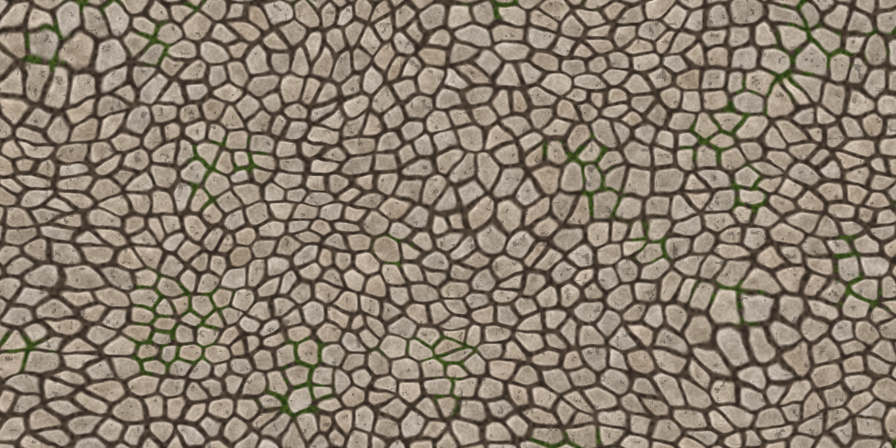
Give the GLSL for this texture, as a Shadertoy shader.

```glsl
// Irregular beige cobblestone paving with dark earth joints and a little moss.

float hash(vec2 p) {
    vec3 q = fract(p.xyx * 0.1031);
    q += dot(q, q.yzx + 33.33);
    return fract((q.x + q.y) * q.z);
}

float noise(vec2 p) {
    vec2 i = floor(p), f = fract(p);
    f = f * f * (3.0 - 2.0 * f);
    return mix(mix(hash(i), hash(i + vec2(1, 0)), f.x),
               mix(hash(i + vec2(0, 1)), hash(i + vec2(1, 1)), f.x), f.y);
}

float fbm(vec2 p) {
    float sum = 0.0, amp = 0.5;
    for (int i = 0; i < 4; i++) {
        sum += amp * noise(p);
        p = p * 2.03 + 17.1;
        amp *= 0.5;
    }
    return sum / 0.9375;
}

vec2 noise2(vec2 p) {
    return vec2(noise(p), noise(p + 71.7)) - 0.5;
}

// Jittered stone centre; alternate rows are staggered.
vec2 stoneCentre(vec2 cell) {
    vec2 jitter = vec2(hash(cell + 11.3), hash(cell + 47.9));
    return cell + 0.12 + 0.76 * jitter + vec2(0.5 * mod(cell.y, 2.0) - 0.25, 0.0);
}

// Returns rounded distance to the joint, the nearest stone's cell and its offset.
float stones(vec2 p, out vec2 id, out vec2 offset) {
    vec2 base = floor(p);
    float nearest = 1e3;
    for (int y = -2; y <= 2; y++)
    for (int x = -2; x <= 2; x++) {
        vec2 cell = base + vec2(x, y);
        vec2 r = stoneCentre(cell) - p;
        if (dot(r, r) < nearest) {
            nearest = dot(r, r);
            id = cell;
            offset = r;
        }
    }
    float sum = 0.0;
    for (int y = -2; y <= 2; y++)
    for (int x = -2; x <= 2; x++) {
        vec2 cell = id + vec2(x, y);
        if (x == 0 && y == 0) continue;
        vec2 r = stoneCentre(cell) - p;
        float edge = dot(0.5 * (offset + r), normalize(r - offset));
        sum += exp(-22.0 * edge);
    }
    return -log(sum) / 22.0;
}

void mainImage(out vec4 fragColor, in vec2 fragCoord) {
    vec2 p = fragCoord / iResolution.y;

    // Bend the courses, then roughen the outlines
    vec2 q = p + 0.11 * noise2(p * 3.2 + 5.0) + 0.007 * noise2(p * 42.0);
    vec2 id, offset;
    float d = stones(q * vec2(18.0, 22.0) + 40.0, id, offset);

    // Stone mask with uneven joint width
    float gap = 0.045 + 0.065 * noise(p * 24.0) + 0.02 * hash(id + 3.0);
    float soft = 0.045 + 0.5 * 20.0 / iResolution.y;
    float stone = smoothstep(gap - soft, gap + soft, d);

    // Weathered face: per-stone tint, blotches and fine grain
    float grain = noise(p * 230.0) - 0.5;
    float blotch = fbm(p * 48.0 + 9.0 * hash(id)) - 0.5;
    float tone = 0.53 + 0.32 * (hash(id + 8.0) - 0.5) + 0.95 * blotch + 0.38 * grain;
    vec3 face = mix(vec3(0.55, 0.49, 0.42), vec3(0.78, 0.73, 0.67), tone);
    face += 0.025 * (hash(id + 21.0) - 0.5) * vec3(1.0, 0.0, -1.0);

    // Pale worn rim, brighter toward the upper left
    float rim = smoothstep(gap, gap + 0.07, d) * (1.0 - smoothstep(gap + 0.09, gap + 0.2, d));
    float lit = dot(normalize(offset + 1e-4), normalize(vec2(1.0, -1.3)));
    face += rim * (0.055 + 0.04 * lit);

    // Dark pits and chips
    face *= 1.0 - 0.28 * smoothstep(0.66, 0.8, fbm(p * 75.0 + 31.0));

    // Earth in the joints, with moss in scattered patches
    vec3 earth = mix(vec3(0.17, 0.14, 0.115), vec3(0.35, 0.29, 0.24), noise(p * 130.0));
    float patchy = smoothstep(0.72, 0.82, noise(p * 9.0 + 13.0));
    vec3 moss = mix(vec3(0.14, 0.2, 0.07), vec3(0.28, 0.35, 0.13), noise(p * 170.0));
    earth = mix(earth, moss, patchy * smoothstep(0.25, 0.5, noise(p * 60.0)));

    fragColor = vec4(clamp(mix(earth, face, stone), 0.0, 1.0), 1.0);
}
```
